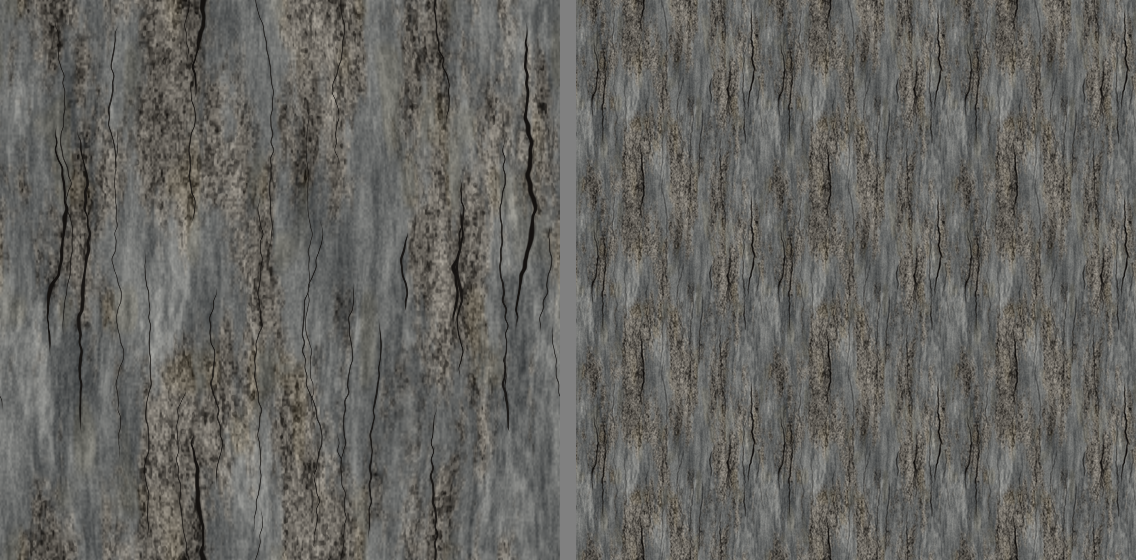
Left: one tile. Right: repeated 3 by 3.
Reproduce this texture procedurally as a three.js fragment shader.

```glsl
// Weathered grey wood: upright streaks, rough pitted patches and dark cracks.
// Stretched value noise, wrapped at whole cell counts, sets the tone; a loop
// scatters tapering, wobbling cracks. Everything tiles in both directions.
varying vec2 vUv;

float hash(vec2 p) {
  vec3 q = fract(p.xyx * 0.1031);
  q += dot(q, q.yzx + 33.33);
  return fract((q.x + q.y) * q.z);
}

// Value noise with a whole number of cells across and up, so it wraps.
float noise(vec2 uv, vec2 cells, float seed) {
  vec2 p = uv * cells;
  vec2 cell = floor(p);
  vec2 f = p - cell;
  f = f * f * (3.0 - 2.0 * f);
  vec2 a = mod(cell, cells) + seed * 17.3;
  vec2 b = mod(cell + 1.0, cells) + seed * 17.3;
  return mix(mix(hash(a), hash(vec2(b.x, a.y)), f.x),
             mix(hash(vec2(a.x, b.y)), hash(b), f.x), f.y);
}

// Noise centred on zero.
float wave(vec2 uv, vec2 cells, float seed) {
  return noise(uv, cells, seed) - 0.5;
}

// Returns crack darkness in x, soft shadow in y, pale lip in z.
vec3 cracks(vec2 uv) {
  vec3 result = vec3(0.0);
  for (int i = 0; i < 26; i++) {
    float id = float(i);
    float thin = hash(vec2(id, 3.7));
    vec2 centre = vec2((id + hash(vec2(id, 9.1)) * 1.6) / 26.0, hash(vec2(id, 5.3)));
    float reach = mix(0.07, 0.32, hash(vec2(id, 7.9)));

    // Meandering path, periodic along the height.
    vec2 along = vec2(0.0, uv.y);
    float path = 0.030 * wave(along, vec2(1.0, 5.0), id + 40.0)
               + 0.012 * wave(along, vec2(1.0, 19.0), id + 70.0)
               + 0.005 * wave(along, vec2(1.0, 67.0), id + 100.0);
    vec2 d = fract(uv - centre - vec2(path, 0.0) + 0.5) - 0.5;

    float taper = 1.0 - d.y * d.y / (reach * reach);
    float strength = smoothstep(0.0, 0.3, taper);
    float width = (0.0004 + 0.0040 * thin * thin * thin) * max(taper, 0.0);
    width *= 0.3 + 1.3 * noise(along, vec2(1.0, 31.0), id + 130.0);

    float side = abs(d.x);
    float core = 1.0 - smoothstep(width * 0.5, width + 0.0014, side);
    float lip = exp(-abs(d.x - width - 0.004) * 350.0);
    result = max(result, strength * vec3(core * mix(0.6, 1.0, thin),
                                         exp(-side * 150.0) * mix(0.4, 1.0, thin),
                                         lip * thin));
  }
  return result;
}

void main() {
  // Let the grain sway gently sideways.
  vec2 uv = vUv;
  uv.x += 0.020 * wave(vUv, vec2(5.0, 4.0), 1.0)
        + 0.006 * wave(vUv, vec2(24.0, 14.0), 2.0);

  // Rough patches have ragged edges and stretch along the grain.
  float patches = 0.55 * noise(uv, vec2(13.0, 4.0), 3.0)
                + 0.30 * noise(uv, vec2(42.0, 9.0), 4.0)
                + 0.15 * noise(uv, vec2(120.0, 50.0), 5.0);
  float rough = smoothstep(0.40, 0.62, patches);

  // Streaks from broad bands down to single fibres.
  float tone = 0.408;
  tone += 0.11 * wave(uv, vec2(14.0, 3.0), 6.0);
  tone += 0.11 * wave(uv, vec2(36.0, 6.0), 7.0);
  tone += 0.10 * wave(uv, vec2(84.0, 11.0), 8.0);
  tone += 0.09 * wave(uv, vec2(170.0, 22.0), 9.0);
  tone += 0.06 * wave(uv, vec2(290.0, 60.0), 10.0);

  // Gritty surface, stronger where the wood is rough.
  float grit = wave(uv, vec2(300.0, 210.0), 11.0)
             + 0.6 * wave(uv, vec2(150.0, 85.0), 12.0);
  tone += grit * mix(0.08, 0.20, rough);

  // Dark pits gather in the rough patches.
  float pitField = 0.6 * noise(uv, vec2(210.0, 100.0), 13.0)
                 + 0.4 * noise(uv, vec2(75.0, 20.0), 14.0);
  tone -= 0.15 * rough * smoothstep(0.50, 0.72, pitField);

  // Pale, worn flakes.
  float worn = 0.6 * noise(uv, vec2(22.0, 5.0), 15.0)
             + 0.4 * noise(uv, vec2(110.0, 38.0), 16.0);
  tone += 0.09 * smoothstep(0.58, 0.80, worn);

  vec3 crack = cracks(vUv);
  tone += 0.06 * crack.z - 0.10 * crack.y;
  tone = clamp(tone, 0.09, 0.66);

  // Warm brown in the rough wood, cool grey in the smooth wood.
  vec3 colour = tone * vec3(1.0, 0.978, 0.930);
  colour += mix(vec3(-0.014, 0.002, 0.018), vec3(0.008, 0.0, -0.008), rough);
  float tan = smoothstep(0.62, 0.85, noise(uv, vec2(26.0, 9.0), 17.0));
  colour += tan * vec3(0.012, 0.004, -0.016);

  colour = mix(colour, vec3(0.075, 0.065, 0.058), crack.x);
  gl_FragColor = vec4(colour, 1.0);
}
```
